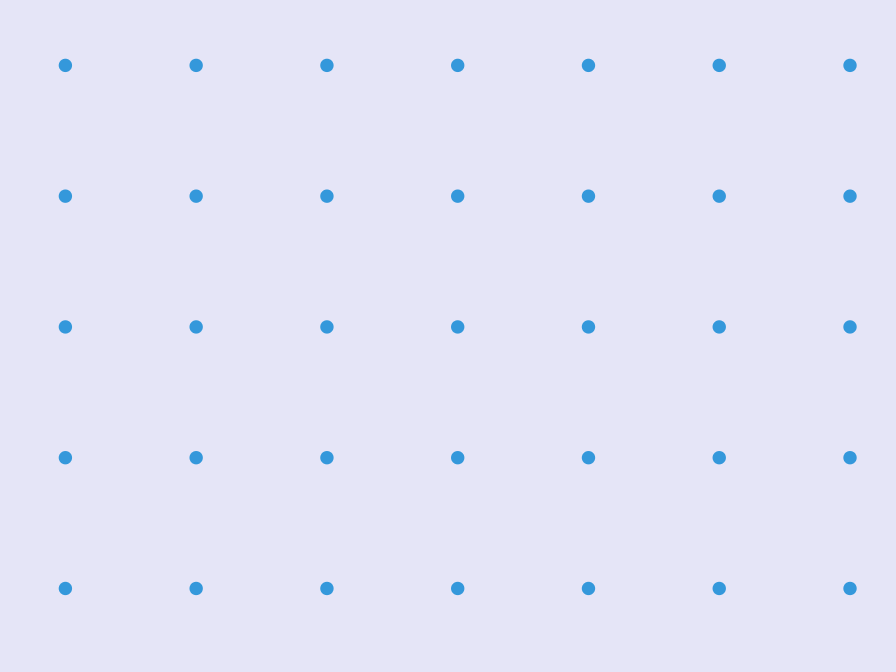
Write a Shadertoy shader that draws this pattern.

```glsl
const vec3 PAPER = vec3(0.898, 0.898, 0.969);
const vec3 DOT_BLUE = vec3(0.204, 0.596, 0.859);
const float CELL_SIZE = 0.1946;   // fraction of canvas height
const float DOT_RADIUS = 0.051;   // fraction of a cell

// Position relative to the centre of the repeating cell
vec2 cellPosition(vec2 p, float size) {
    return fract(p / size) - 0.5;
}

float circleDistance(vec2 p, float radius) {
    return length(p) - radius;
}

// Coverage of a shape, blended across one pixel
float coverage(float dist, float pixel) {
    return clamp(0.5 - dist / pixel, 0.0, 1.0);
}

void mainImage(out vec4 fragColor, in vec2 fragCoord) {
    // The grid is anchored at the upper left corner
    vec2 fromTopLeft = vec2(fragCoord.x, iResolution.y - fragCoord.y) / iResolution.y;
    float pixel = 1.0 / (iResolution.y * CELL_SIZE);

    vec2 cell = cellPosition(fromTopLeft, CELL_SIZE);
    float dotMask = coverage(circleDistance(cell, DOT_RADIUS), pixel);

    fragColor = vec4(mix(PAPER, DOT_BLUE, dotMask), 1.0);
}
```
